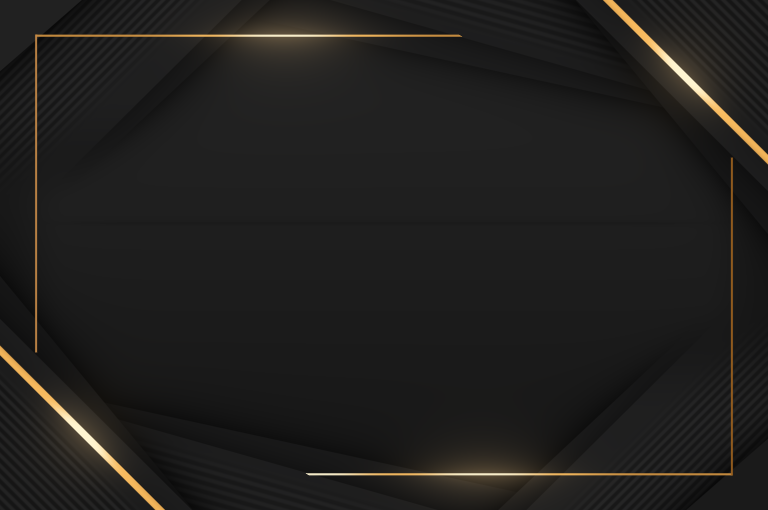
A Shadertoy shader for this background:

```glsl
// Dark layered paper panels with pinstripes, gold corner bars and a thin gold frame.
// One half of the layout is built from line distances, then drawn a second time
// turned by half a revolution, over a soft vertical gradient.

// Signed distance to the line a-b, positive below it (y points down).
float side(vec2 q, vec2 a, vec2 b) {
    vec2 d = normalize(b - a);
    return dot(q - a, vec2(-d.y, d.x));
}

// Sheet covering d < 0 that casts a soft shadow on d > 0.
void sheet(inout vec3 col, vec3 fill, float d, float shadow, float opacity, float px) {
    col *= 1.0 - shadow * exp(-max(d, 0.0) * 32.0);
    col = mix(col, fill, opacity * smoothstep(px, -px, d));
}

// Soft repeating ridges, from -0.5 to 0.5.
float pinstripes(float d, float spacing) {
    float wave = abs(fract(d / spacing) - 0.5) * 2.0;
    return smoothstep(0.2, 0.85, wave) - 0.5;
}

vec3 goldRamp(float heat) {
    vec3 warm = mix(vec3(0.62, 0.39, 0.13), vec3(0.97, 0.73, 0.37), smoothstep(0.0, 0.5, heat));
    return mix(warm, vec3(1.0, 0.96, 0.82), smoothstep(0.5, 1.0, heat));
}

// Panels hanging from the top edge and the two upper corners.
void drawPanels(inout vec3 col, vec2 q, float lift, float px) {
    vec3 grey = vec3(1.0, 1.0, 1.01);

    // Long slanted sheets along the top
    float longEdge = side(q, vec2(0.33, 0.0), vec2(1.27, 0.205));
    float fadeIn = smoothstep(0.3, 0.8, q.x);
    sheet(col, grey * (0.108 + 0.012 * lift), longEdge, 0.38 * fadeIn, 0.9, px);
    float stripedEdge = side(q, vec2(0.645, 0.0), vec2(1.33, 0.195));
    float ridges = pinstripes(stripedEdge, 0.0165) * smoothstep(-0.01, -0.05, stripedEdge);
    sheet(col, grey * (0.115 + 0.034 * ridges), stripedEdge, 0.3, 1.0, px);

    // Diagonal striped band beside the corner
    float bandEdge = side(q, vec2(0.0, 0.496), vec2(0.527, 0.0));
    float bandFade = smoothstep(0.42, 0.17, q.y);
    sheet(col, grey * 0.105, bandEdge, 0.42 * bandFade, bandFade, px);
    float innerEdge = side(q, vec2(0.0, 0.47), vec2(0.472, 0.0));
    sheet(col, grey * 0.122, innerEdge, 0.25 * bandFade, bandFade, px);
    float stripeZone = smoothstep(-0.035, -0.1, innerEdge) * smoothstep(0.43, 0.2, q.y);
    col += 0.055 * grey * pinstripes(innerEdge, 0.0135) * stripeZone;

    // Plain corner sheet
    float cornerEdge = side(q, vec2(0.0, 0.14), vec2(0.16, 0.0));
    sheet(col, grey * (0.10 + 0.03 * lift), cornerEdge, 0.65, 1.0, px);

    // Folded sheets under the gold bar
    sheet(col, grey * 0.09, side(q, vec2(1.123, 0.0), vec2(1.5, 0.459)), 0.45, 1.0, px);
    sheet(col, grey * 0.118, side(q, vec2(1.125, 0.0), vec2(1.5, 0.375)), 0.3, 1.0, px);
    float barSide = side(q, vec2(1.187, 0.0), vec2(1.5, 0.313));
    float barRidges = pinstripes(barSide, 0.0145) * smoothstep(-0.02, -0.05, barSide);
    sheet(col, grey * (0.108 + 0.055 * barRidges), barSide, 0.2, 1.0, px);
}

// Gold bar, frame lines and their glows.
void drawGold(inout vec3 col, vec2 q, float lift, float px) {
    vec3 glowTint = vec3(0.78, 0.62, 0.38);

    // Corner bar, hottest at its middle
    float across = side(q, vec2(1.187, 0.0), vec2(1.5, 0.313));
    float along = dot(q - vec2(1.335, 0.148), vec2(0.7071));
    float hot = exp(-along * along * 130.0);
    col += glowTint * 0.32 * exp(-abs(across) * 24.0) * exp(-along * along * 120.0);
    float bar = smoothstep(px, -px, abs(across) - 0.0068);
    col = mix(col, goldRamp(0.43 + 0.62 * hot - 12.0 * abs(across + 0.002)), bar);

    // Glow on the horizontal line
    vec2 g = q - vec2(0.555, 0.07);
    col += glowTint * 0.36 * exp(-g.x * g.x * 55.0 - abs(g.y) * 30.0);

    // Horizontal line with a slanted end
    float lineX = max(0.07 - q.x, q.x - 0.9 + (0.07 - q.y) * 1.5);
    float top = max(abs(q.y - 0.07) - 0.0021, lineX);
    float endHeat = (1.0 - lift) * smoothstep(0.68, 0.9, q.x);
    float heat = 0.25 + 0.75 * exp(-g.x * g.x * 45.0) + 0.8 * endHeat;
    col = mix(col, goldRamp(heat), smoothstep(px, -px, top) * 0.95);

    // Vertical line
    float upright = max(abs(q.x - 0.0705) - 0.0019, max(0.068 - q.y, q.y - 0.691));
    vec3 uprightGold = mix(vec3(0.61, 0.38, 0.12), vec3(0.78, 0.54, 0.28), lift);
    col = mix(col, uprightGold, smoothstep(px, -px, upright) * 0.95);
}

void mainImage(out vec4 fragColor, in vec2 fragCoord) {
    vec2 uv = fragCoord / iResolution.xy;
    vec2 upper = vec2(uv.x * 1.5, 1.0 - uv.y);
    vec2 lower = vec2(1.5, 1.0) - upper;
    float px = 0.75 / iResolution.y;

    // Charcoal gradient, darker towards the left and right
    vec3 col = vec3(mix(0.093, 0.137, smoothstep(0.0, 1.0, uv.y)));
    col *= 1.0 - 0.2 * smoothstep(0.62, 0.75, abs(upper.x - 0.75));

    // Faint horizontal seam
    float seamSpan = smoothstep(0.72, 0.5, abs(upper.x - 0.75));
    col -= 0.016 * seamSpan * exp(-abs(upper.y - 0.4375) * 260.0);

    drawPanels(col, upper, 1.0, px);
    drawPanels(col, lower, 0.0, px);
    drawGold(col, upper, 1.0, px);
    drawGold(col, lower, 0.0, px);
    fragColor = vec4(clamp(col, 0.0, 1.0), 1.0);
}
```
